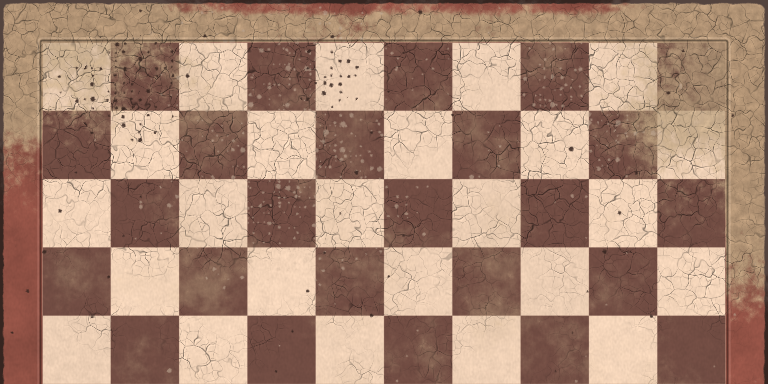
Give the GLSL for this pattern, as a Shadertoy shader.

```glsl
// A weathered checkerboard, ten tiles across and five down, in a worn red frame.
// Square waves make the tiles, Voronoi borders the cracks, and gradient noise
// the dust and mottling; hashed grids scatter the chips and pits.

const float TILE = 0.1779;                       // tile side, canvas height = 1
const vec2 BOARD_CENTER = vec2(1.0, 0.0);
const vec2 BOARD_HALF = vec2(5.0, 5.0) * TILE;
const vec3 CREAM = vec3(0.945, 0.825, 0.72);
const vec3 BROWN = vec3(0.445, 0.30, 0.262);
const vec3 RED = vec3(0.58, 0.325, 0.275);
const vec3 DUST = vec3(0.71, 0.61, 0.48);
const vec3 SOOT = vec3(0.21, 0.145, 0.125);

vec2 hash2(vec2 p) {
    p = vec2(dot(p, vec2(127.1, 311.7)), dot(p, vec2(269.5, 183.3)));
    return fract(sin(p) * 43758.55);
}

float gradientNoise(vec2 p) {
    vec2 i = floor(p), f = fract(p);
    vec2 u = f * f * f * (f * (f * 6.0 - 15.0) + 10.0);
    vec2 e = vec2(0.0, 1.0);
    float a = dot(hash2(i) * 2.0 - 1.0, f);
    float b = dot(hash2(i + e.yx) * 2.0 - 1.0, f - e.yx);
    float c = dot(hash2(i + e.xy) * 2.0 - 1.0, f - e.xy);
    float d = dot(hash2(i + e.yy) * 2.0 - 1.0, f - e.yy);
    return mix(mix(a, b, u.x), mix(c, d, u.x), u.y);
}

float fbm(vec2 p) {
    float sum = 0.0, amp = 0.7;
    for (int k = 0; k < 5; k++) {
        sum += amp * gradientNoise(p);
        p = mat2(1.6, 1.2, -1.2, 1.6) * p + 7.3;
        amp *= 0.58;
    }
    return sum;
}

// Distance to the nearest border between Voronoi cells
float voronoiBorder(vec2 p) {
    vec2 i = floor(p), f = fract(p), nearest = vec2(8.0);
    for (int k = 0; k < 9; k++) {
        vec2 g = vec2(k % 3 - 1, k / 3 - 1);
        vec2 r = g + hash2(i + g) - f;
        if (dot(r, r) < dot(nearest, nearest)) nearest = r;
    }
    float border = 8.0;
    for (int k = 0; k < 25; k++) {
        vec2 g = vec2(k % 5 - 2, k / 5 - 2);
        vec2 r = g + hash2(i + g) - f, d = r - nearest;
        if (dot(d, d) > 1e-4) border = min(border, dot(0.5 * (r + nearest), normalize(d)));
    }
    return border;
}

float cracks(vec2 p, float scale, float width, float aa) {
    vec2 warp = vec2(gradientNoise(p * 38.0), gradientNoise(p * 38.0 + 19.0));
    float d = voronoiBorder(p * scale + warp * 0.45) / scale;
    return 1.0 - smoothstep(width - aa * 0.5, width + aa * 0.7, d);
}

// Irregular dots, one in some cells of a grid
float spots(vec2 p, float scale, float density, float aa) {
    vec2 q = p * scale, id = floor(q), rnd = hash2(id + 31.0);
    float radius = mix(0.1, 0.3, rnd.y * rnd.y);
    float d = length(fract(q) - mix(vec2(0.35), vec2(0.65), hash2(id)));
    d += 0.16 * gradientNoise(q * 4.0) - radius;
    return step(rnd.x, density) * (1.0 - smoothstep(-aa * scale, aa * scale, d));
}

float glow(vec2 p, vec2 center, float radius) {
    return 1.0 - smoothstep(0.0, radius, length(p - center));
}

float boxDistance(vec2 p, vec2 halfSize, float corner) {
    vec2 d = abs(p) - halfSize + corner;
    return length(max(d, 0.0)) + min(max(d.x, d.y), 0.0) - corner;
}

float stroke(float d, float width, float aa) {
    return 1.0 - smoothstep(width, width + aa, abs(d));
}

// +1 on even unit intervals, -1 on odd ones
vec2 squareWave(vec2 x, float aa) {
    return clamp((abs(fract(x * 0.5 - 0.25) - 0.5) - 0.25) * 2.0 / aa, -1.0, 1.0);
}

void mainImage(out vec4 fragColor, in vec2 fragCoord) {
    float aa = 1.0 / iResolution.y;
    vec2 p = fragCoord * aa;
    float cloud = fbm(p * 5.0), grit = fbm(p * 34.0 + 11.0);

    // Tiles, each with its own tint, and the frame around them
    vec2 q = (p - BOARD_CENTER + BOARD_HALF * vec2(1.0, 0.0)) / TILE;
    vec2 wave = squareWave(q, 0.6 * aa / TILE), tileRnd = hash2(floor(q));
    float light = 0.5 + 0.5 * wave.x * wave.y;
    float edge = boxDistance(p - BOARD_CENTER, BOARD_HALF, 0.0);
    float frame = smoothstep(-0.5 * aa, 0.5 * aa, edge);
    float mottle = smoothstep(-0.1, 0.5, cloud + 0.25 * grit + 0.2 * (tileRnd.x - 0.5));
    vec3 brown = mix(BROWN, DUST, 0.42 * mottle);
    vec3 cream = mix(CREAM, DUST, 0.16 * mottle) * (0.98 + 0.04 * tileRnd.y);
    vec3 color = mix(mix(brown, cream, light), RED * (1.0 + 0.25 * cloud), frame);

    // Dust gathers along the top, in the upper left and down the right side
    float sideDust = p.x < 1.0 ? smoothstep(0.3, 0.85, p.y) : smoothstep(0.1, 0.32, p.y);
    float redRim = smoothstep(0.95, 0.98, p.y) * smoothstep(0.25, 0.45, p.x) * smoothstep(1.8, 1.65, p.x);
    float buildup = 0.85 * frame * sideDust - 0.55 * redRim
        + 0.85 * glow(p, vec2(0.18, 0.98), 0.5) + 0.9 * glow(p, vec2(1.9, 0.8), 0.5);
    float dust = smoothstep(0.2, 0.8, buildup + 0.5 * cloud + 0.55 * grit);
    color = mix(color, DUST * (1.0 + 0.18 * grit), dust * mix(0.72, 0.88, frame));

    // Cracks thin out toward the bottom; a shifted copy lights their lower lips
    float aged = smoothstep(-0.3, 0.25, gradientNoise(p * 6.0 + 4.0) + 0.65 * (p.y - 0.38) + 0.2 * (tileRnd.y - 0.5));
    aged *= mix(1.0, 0.35 + 0.5 * dust, frame);
    float coarse = cracks(p, 21.0, 0.0007, aa), fine = cracks(p + 3.7, 42.0, 0.0003, aa);
    float lip = cracks(p + vec2(-0.7, 1.0) * 0.0035, 21.0, 0.0007, aa);
    float broken = smoothstep(-0.3, 0.3, gradientNoise(p * 23.0));
    color = mix(color, color * 1.16 + 0.025, lip * aged * broken * 0.5);
    color *= 1.0 - aged * max(0.56 * coarse * (0.35 + 0.65 * broken), 0.32 * fine * broken);

    // Pale chips and dark pits, in clusters
    float worn = glow(p, vec2(0.75, 0.65), 0.55) + glow(p, vec2(1.5, 0.72), 0.3);
    float chips = max(spots(p, 42.0, 0.36 * worn, aa), spots(p + 5.0, 75.0, 0.3 * worn, aa));
    color = mix(color, vec3(0.73, 0.64, 0.56), chips * mix(0.62, 0.22, light));
    float pitted = glow(p, vec2(0.85, 0.81), 0.14) + glow(p, vec2(0.32, 0.77), 0.2);
    color = mix(color, SOOT, 0.85 * spots(p + 9.0, 48.0, 0.6 * pitted, aa));

    // Surface grain, the groove around the tiles and the sooty outer rim
    color *= 1.0 + 0.07 * grit + 0.06 * gradientNoise(p * vec2(170.0, 110.0));
    color *= 1.0 - 0.38 * stroke(edge - 0.005, 0.001, aa);
    color += 0.07 * stroke(edge - 0.011, 0.001, aa);
    float rim = boxDistance(p - BOARD_CENTER, vec2(0.991, 0.991), 0.02);
    color = mix(color, SOOT + 0.12 * dust, smoothstep(-aa, aa, rim + 0.006 * grit));
    fragColor = vec4(clamp(color, 0.0, 1.0), 1.0);
}
```
